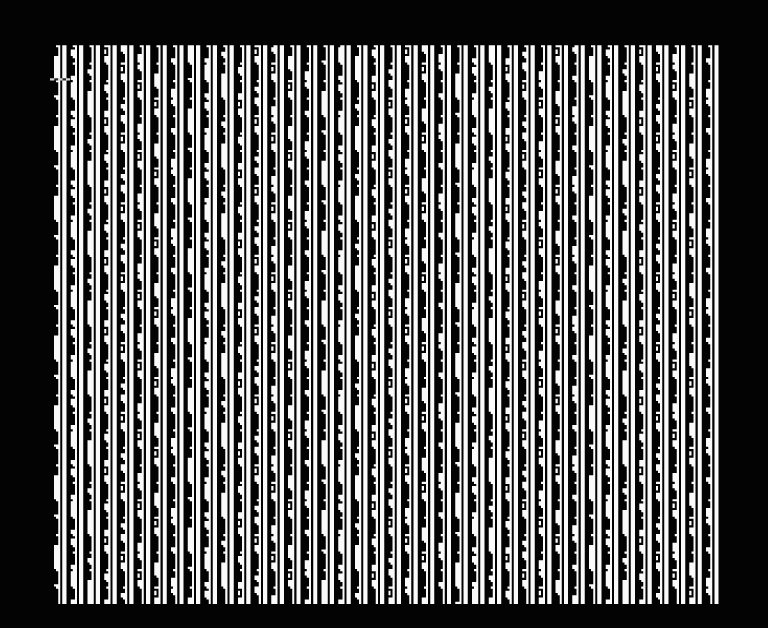
This pattern is drawn by a Shadertoy shader. Its source:

```glsl
// A black screen filled with 40 x 32 cells of 8 x 8 dots: white vertical bars
// with a ragged left flank. The flank is a two-dot code that cycles every 32
// cells in reading order, so its shapes drift along diagonals.

const vec2 GRID_CELLS = vec2(40.0, 32.0);
const vec2 GRID_MIN = vec2(0.0703, 0.0719);   // from the upper left, canvas units
const vec2 GRID_MAX = vec2(0.9411, 0.9617);
const float CELL_DOTS = 8.0;
const int CODE_CYCLE = 32;
const int SHAPE_COUNT = 9;
const int NOTCHED_SHAPE = 3;
const int SAMPLES = 4;                        // per axis, for smooth edges
const vec3 BLACK = vec3(0.01);
const vec3 WHITE = vec3(0.98);

// First lit row and row after the last lit one, for each flank shape
const ivec2 RUNS[9] = ivec2[9](
    ivec2(5, 8), ivec2(2, 5), ivec2(8, 8),
    ivec2(0, 8), ivec2(0, 3), ivec2(4, 8),
    ivec2(8, 8), ivec2(6, 8), ivec2(0, 8));

// Ragged flank: dot column 0 or 1, dot row 0 to 7 from the top
bool flankLit(int code, int column, int row) {
    int shape = code % SHAPE_COUNT;
    int drift = (code / SHAPE_COUNT) % 2;
    if (shape == NOTCHED_SHAPE) {
        bool notchArm = row == 1 || row == 4;
        bool notchSpine = column == 1 && row > 1 && row < 4;
        return !(notchArm || notchSpine);
    }
    ivec2 run = RUNS[shape];
    bool body = row >= run.x + drift && row < run.y;
    bool stepBelow = column == 1 && row == run.y;
    bool tick = column == 1 && row == 0;
    return body || stepBelow || tick;
}

// One dot of the cell grid, 1 when lit
float dotLight(vec2 p) {
    vec2 grid = (p - GRID_MIN) / (GRID_MAX - GRID_MIN);
    if (any(lessThan(grid, vec2(0.0))) || any(greaterThanEqual(grid, vec2(1.0)))) return 0.0;
    vec2 cellPos = grid * GRID_CELLS;
    ivec2 cell = ivec2(cellPos);
    ivec2 dotId = ivec2(fract(cellPos) * CELL_DOTS);
    int code = (cell.y * int(GRID_CELLS.x) + cell.x) % CODE_CYCLE;
    bool solidBar = dotId.x == 2 || dotId.x == 4 || dotId.x == 5;
    bool lit = solidBar || (dotId.x < 2 && flankLit(code, dotId.x, dotId.y));
    return lit ? 1.0 : 0.0;
}

// Short dashed scratch across the left border
float scratchLight(vec2 p, float light) {
    bool inRow = abs(p.y - 0.1265) < 0.0018;
    bool inSpan = p.x > 0.065 && p.x < 0.091;
    float dash = step(fract((p.x - 0.065) / 0.0105), 0.55);
    return inRow && inSpan ? mix(0.15, 0.85, dash) : light;
}

void mainImage(out vec4 fragColor, in vec2 fragCoord) {
    // Average the dots covered by this sample area
    float light = 0.0;
    for (int j = 0; j < SAMPLES; j++) {
        for (int i = 0; i < SAMPLES; i++) {
            vec2 offset = (vec2(i, j) + 0.5) / float(SAMPLES) - 0.5;
            vec2 p = (fragCoord + offset) / iResolution.xy;
            p.y = 1.0 - p.y;
            light += scratchLight(p, dotLight(p));
        }
    }
    light /= float(SAMPLES * SAMPLES);
    fragColor = vec4(mix(BLACK, WHITE, light), 1.0);
}
```
